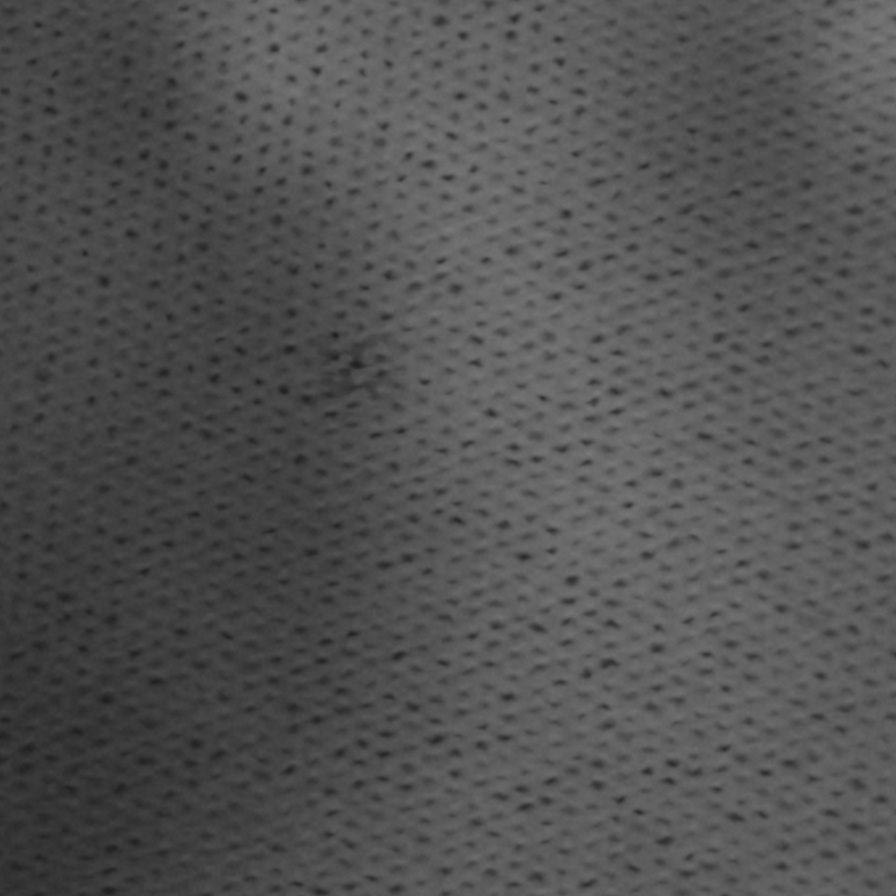
Reproduce this texture procedurally as a WebGL 1 fragment shader.

```glsl
precision highp float;
// Soft grey knitted cloth: a staggered lattice of small dark stitch holes,
// leaning and gently warped, laid over broad folds of light and shade. Holes
// vary in place, size, tilt and depth; a small smudge and fine fuzz add wear.

uniform vec2 u_resolution;

const vec2 STITCHES = vec2(37.5, 45.0); // columns and rows across the canvas
const vec2 SMUDGE_CENTER = vec2(0.395, 0.588);

float hash(vec2 p) {
  vec3 q = fract(vec3(p.xyx) * 0.1031);
  q += dot(q, q.yzx + 33.33);
  return fract((q.x + q.y) * q.z);
}

float noise(vec2 p) {
  vec2 i = floor(p);
  vec2 f = fract(p);
  f = f * f * (3.0 - 2.0 * f);
  float low = mix(hash(i), hash(i + vec2(1.0, 0.0)), f.x);
  float high = mix(hash(i + vec2(0.0, 1.0)), hash(i + vec2(1.0, 1.0)), f.x);
  return mix(low, high, f.y);
}

float fbm(vec2 p) {
  float sum = 0.0;
  float gain = 0.5;
  for (int i = 0; i < 4; i++) {
    sum += gain * noise(p);
    p = p * 2.03 + 17.1;
    gain *= 0.5;
  }
  return sum;
}

// Gaussian spot with a separate radius on each axis
float spot(vec2 p, vec2 radius) {
  vec2 q = p / radius;
  return exp(-dot(q, q));
}

// Broad light on the draped cloth
float foldLight(vec2 p) {
  float valley = 0.40 - 0.9 * (p.y - 0.4) * (p.y - 0.4);
  float light = mix(0.278, 0.372, smoothstep(-0.11, 0.26, p.x - valley));
  light += 0.066 * spot(p - vec2(0.54, 0.70), vec2(0.15, 0.30));
  light += 0.065 * spot(p - vec2(0.31, 0.94), vec2(0.09, 0.12));
  light += 0.030 * spot(p - vec2(0.08, 0.72), vec2(0.12, 0.25));
  light += 0.045 * spot(p - vec2(0.74, 0.40), vec2(0.17, 0.25));
  light += 0.090 * spot(p - vec2(0.98, 0.96), vec2(0.10, 0.13));
  light -= 0.055 * spot(p - vec2(0.84, 0.86), vec2(0.15, 0.20));
  light -= 0.040 * spot(p - vec2(0.14, 0.97), vec2(0.07, 0.15));
  light -= 0.070 * spot(p - vec2(0.00, 0.12), vec2(0.22, 0.38));
  light -= 0.018 * spot(p - vec2(0.34, 0.38), vec2(0.08, 0.25));
  return light + 0.035 * (fbm(p * 7.0) - 0.47);
}

// Leans the stitch columns and bends the rows with the drape
vec2 drape(vec2 p) {
  vec2 q = p;
  q.x -= 0.11 * p.y;
  q.x += 0.005 * (noise(p * 6.0) - 0.5);
  q.y += 0.03 * p.x + 0.05 * p.x * p.x * (1.2 - p.y);
  q.y += 0.006 * (noise(p * 5.0 + 9.0) - 0.5);
  return q;
}

// Returns hole darkness in x and raised yarn highlight in y
vec2 stitches(vec2 p, vec2 holeSize) {
  vec2 grid = drape(p) * STITCHES;
  float column = floor(grid.x);
  vec2 relief = vec2(0.0);
  for (int i = -1; i <= 1; i++) {
    float c = column + float(i);
    float stagger = 0.5 * mod(c, 2.0);
    float row = floor(grid.y - stagger);
    for (int j = -1; j <= 1; j++) {
      vec2 id = vec2(c, row + float(j));
      float r1 = hash(id + 21.7);
      float r2 = hash(id + 58.3);
      float r3 = hash(id + 93.1);
      vec2 center = id + vec2(0.5, 0.5 + stagger);
      center += vec2(r1 - 0.5, r2 - 0.5) * vec2(0.24, 0.22);
      vec2 d = (grid - center) / STITCHES;
      d.y -= d.x * (r1 * 0.4 - 0.15);
      float depth = mix(0.36, 1.0, r3 * r3);
      relief.x += depth * spot(d, holeSize * mix(0.8, 1.2, r2));
      relief.y += mix(0.4, 1.0, r1) * spot(d - vec2(0.002, 0.009), vec2(0.009, 0.004));
    }
  }
  return relief;
}

// Broken dark threads that fade out within one small patch
float smudge(vec2 p) {
  vec2 q = p + 0.008 * (noise(p * 60.0) - 0.5);
  float threads = smoothstep(0.35, 0.85, noise(q * vec2(75.0, 140.0) + 4.0));
  return (0.25 + threads) * spot(p - SMUDGE_CENTER, vec2(0.038, 0.045));
}

void main() {
  vec2 p = gl_FragCoord.xy / u_resolution;

  // Holes are rounder at the upper left and softer away from the focus band
  float roundness = smoothstep(0.2, 0.75, p.y - p.x + 0.2);
  float focus = spot(p - vec2(0.54 - 0.25 * (p.y - 0.5), p.y), vec2(0.40, 1.0));
  vec2 holeSize = mix(vec2(0.0077, 0.0041), vec2(0.0058, 0.0047), roundness);
  vec2 fray = vec2(noise(p * 110.0), noise(p * 110.0 + 31.0)) - 0.5;
  vec2 relief = stitches(p + 0.004 * fray, holeSize * mix(1.15, 1.0, focus));

  float shade = foldLight(p);
  shade *= 1.0 - mix(0.36, 0.54, focus) * min(relief.x, 1.0);
  shade += mix(0.028, 0.038, focus) * (relief.y - 0.25);
  shade *= 1.0 - 0.32 * smudge(p);
  shade += 0.040 * (noise(p * vec2(120.0, 160.0)) - 0.5);
  shade += 0.018 * (noise(p * 340.0) - 0.5);
  gl_FragColor = vec4(vec3(clamp(shade, 0.0, 1.0)), 1.0);
}
```
